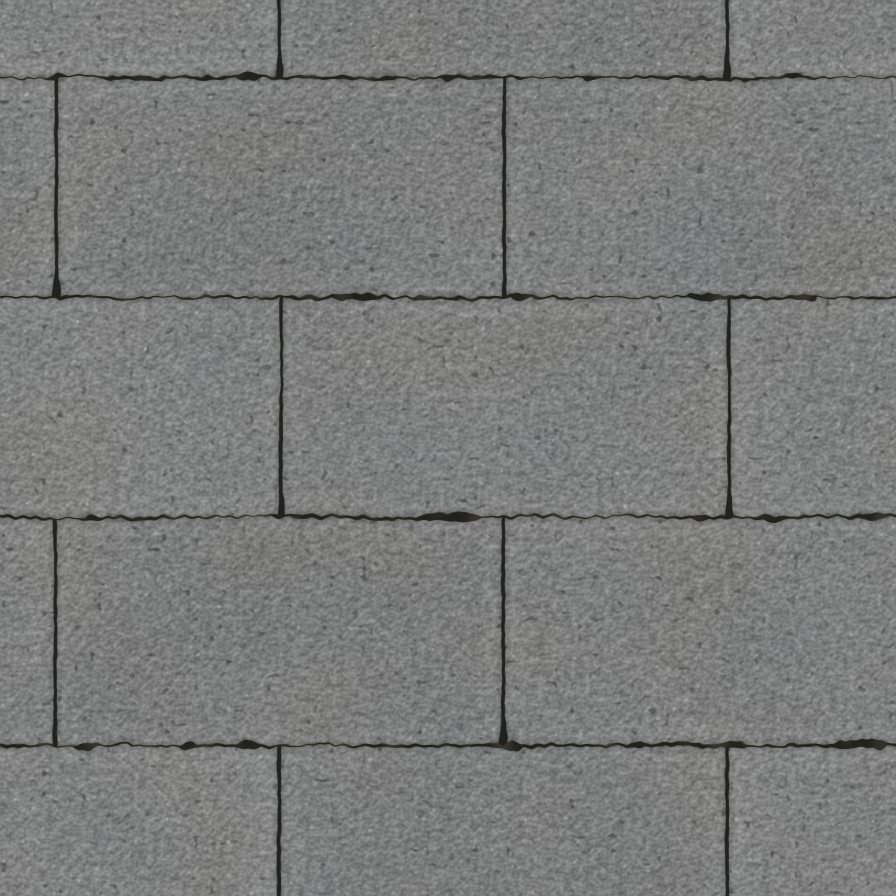
Reproduce this texture procedurally as a Shadertoy shader.

```glsl
// Grey concrete block wall in running bond: four courses, two blocks across, thin ragged dark joints.
#define COURSES 4.0
#define BLOCKS 2.0
#define FIRST_JOINT vec2(0.0625, 0.168)
#define COURSE_DRIFT 0.005
#define BED_HALF_WIDTH 0.0013
#define HEAD_HALF_WIDTH 0.0019
#define GRAIN 0.135
#define RELIEF 0.085
#define CONCRETE vec3(0.489, 0.493, 0.491)
#define JOINT vec3(0.130, 0.130, 0.118)
#define STAIN vec3(0.290, 0.275, 0.235)

const float TAU = 6.28318;

vec2 hash2(vec2 p) {
    vec3 q = fract(p.xyx * vec3(0.1031, 0.1030, 0.0973));
    q += dot(q, q.yzx + 33.33);
    return fract((q.xx + q.yz) * q.zy);
}

vec2 gradientAt(vec2 cell, vec2 period) {
    float angle = TAU * hash2(mod(cell, period) + period * 1.7).x;
    return vec2(cos(angle), sin(angle));
}

// Gradient noise that wraps over the unit square; cells is the whole lattice size.
float noise(vec2 uv, vec2 cells) {
    vec2 p = uv * cells, i = floor(p), f = p - i;
    vec2 u = f * f * f * (f * (f * 6.0 - 15.0) + 10.0);
    vec2 e = vec2(1.0, 0.0);
    float a = dot(gradientAt(i, cells), f);
    float b = dot(gradientAt(i + e.xy, cells), f - e.xy);
    float c = dot(gradientAt(i + e.yx, cells), f - e.yx);
    float d = dot(gradientAt(i + e.xx, cells), f - e.xx);
    return mix(mix(a, b, u.x), mix(c, d, u.x), u.y);
}

// Rough cast surface height.
float surface(vec2 uv) {
    return 0.65 * noise(uv, vec2(135.0)) + 0.5 * noise(uv, vec2(240.0))
         + 0.3 * noise(uv, vec2(67.0));
}

// Pale stones, at most one in each cell of a grid.
float pebbles(vec2 uv, float cells, float aa) {
    vec2 p = uv * cells, id = mod(floor(p), cells);
    vec2 rnd = hash2(id + 7.0), pick = hash2(id + 91.0);
    float radius = mix(0.08, 0.20, pick.y * pick.y);
    float d = (length(fract(p) - mix(vec2(0.25), vec2(0.75), rnd)) - radius) / cells;
    return step(pick.x, 0.22) * (1.0 - smoothstep(-aa, aa, d));
}

// Returns distances to the bed and head joints (xy) and the block index (zw).
vec4 blockLayout(vec2 uv) {
    float drift = COURSE_DRIFT * sin(TAU * (uv.y - FIRST_JOINT.y));
    float y = (uv.y - FIRST_JOINT.y - drift) * COURSES;
    float row = floor(y), wrappedRow = mod(row, COURSES);
    float shift = 0.5 * mod(row, 2.0) / BLOCKS + 0.004 * (hash2(vec2(wrappedRow, 3.0)).x - 0.5);
    float x = (uv.x - FIRST_JOINT.x - shift) * BLOCKS;
    float column = floor(x);
    float bed = min(y - row, row + 1.0 - y) / COURSES;
    float head = min(x - column, column + 1.0 - x) / BLOCKS;

    // Broken corners open the lower end of each upright joint.
    float chipped = hash2(vec2(wrappedRow, mod(floor(x + 0.5), BLOCKS)) + 20.0).x;
    head -= 0.004 * chipped * (1.0 - smoothstep(0.0, 0.035, (y - row) / COURSES));
    return vec4(bed, head, mod(column, BLOCKS), wrappedRow);
}

void mainImage(out vec4 fragColor, in vec2 fragCoord) {
    vec2 uv = fragCoord / iResolution.y;
    float aa = max(0.7 / iResolution.y, 0.0009);

    // Ragged block outlines
    float coarse = noise(uv, vec2(18.0)), fine = noise(uv, vec2(85.0));
    vec2 wobble = vec2(0.0012, 0.0035) * coarse + vec2(0.0012, 0.0040) * fine;
    vec4 block = blockLayout(uv + wobble);
    float opening = 0.0018 * noise(uv, vec2(11.0, 8.0))
                  + 0.0035 * smoothstep(0.22, 0.5, noise(uv, vec2(27.0, 20.0)));
    float bed = block.x - BED_HALF_WIDTH - opening;
    float head = block.y - HEAD_HALF_WIDTH - 0.0008 * coarse;
    float edge = min(bed, head);

    // Cast concrete: block tone, mottling, grain lit from above
    float height = surface(uv);
    float slope = height - surface(uv + vec2(-0.0006, 0.0018));
    float mottle = noise(uv, vec2(5.0)) + 0.7 * noise(uv, vec2(19.0));
    float tone = 1.0 + 0.035 * (hash2(block.zw + 41.0).x - 0.5) + 0.035 * mottle;
    vec3 color = CONCRETE * tone + GRAIN * height + RELIEF * slope;
    color += vec3(-0.006, 0.0, 0.008) * noise(uv, vec2(7.0, 9.0));

    // Open pits and pale aggregate
    float pitNoise = noise(uv, vec2(112.0, 128.0)) + 0.35 * noise(uv, vec2(40.0));
    color *= 1.0 - 0.26 * smoothstep(0.34, 0.62, pitNoise);
    color += 0.075 * pebbles(uv, 88.0, aa) + 0.055 * pebbles(uv + 0.37, 143.0, aa);

    // Worn pale rims, dirt beside the joints, then the joints
    color += 0.018 * smoothstep(0.002, 0.008, edge) * (1.0 - smoothstep(0.008, 0.03, edge));
    color = mix(color, STAIN, 0.38 * exp(-max(bed, 0.0) / 0.0022));
    color *= 1.0 - 0.16 * exp(-max(head, 0.0) / 0.0018);
    vec3 gap = mix(JOINT, STAIN, 0.65 * step(head, bed) * 0.0
             + 0.5 * smoothstep(-0.1, 0.4, noise(uv, vec2(33.0, 12.0))) * step(bed, head));
    color = mix(gap, color, smoothstep(-aa, aa, edge));

    fragColor = vec4(clamp(color, 0.0, 1.0), 1.0);
}
```
